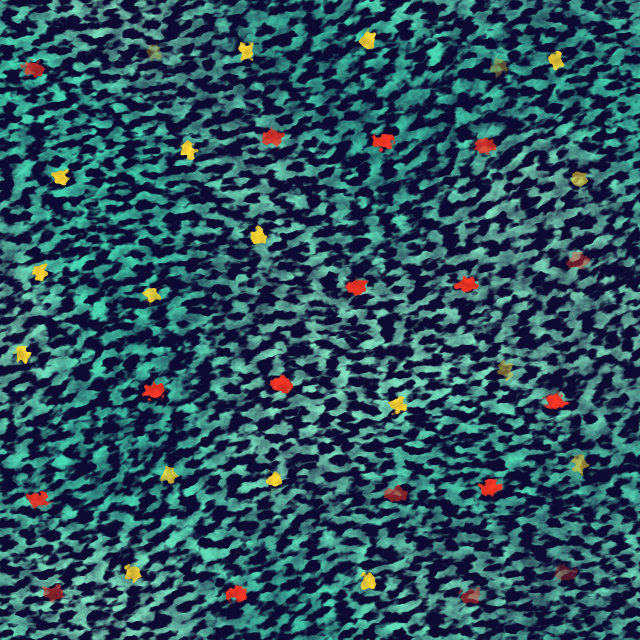
A three.js fragment shader for this texture:

```glsl
// Woven teal speckle on navy with scattered red and yellow flecks.
// Slanted, stretched cells and gradient noise form the grain; a jittered
// grid places the flecks. Every lattice wraps, so the square tiles.
varying vec2 vUv;

float hash(vec2 p) {
  return fract(sin(dot(p, vec2(127.1, 311.7))) * 43758.5453);
}

vec2 hash2(vec2 p) {
  return vec2(hash(p), hash(p + vec2(37.3, 11.9)));
}

// Lattice coordinates: count cells per side, rows climbing to the right
vec2 slanted(vec2 uv, vec2 count, float climb) {
  return vec2(count.x * uv.x, count.y * uv.y - climb * uv.x);
}

// Brings a slanted lattice cell back into the base tile
vec2 wrapCell(vec2 cell, vec2 count, float climb) {
  cell += floor((cell.x + 0.5) / count.x) * vec2(-count.x, climb);
  return vec2(cell.x, mod(cell.y, count.y));
}

float gradient(vec2 cell, vec2 offset, vec2 count, float climb) {
  float angle = 6.28318 * hash(wrapCell(cell, count, climb) + count);
  return dot(vec2(cos(angle), sin(angle)), offset);
}

// Wrapping gradient noise, about -0.7 to 0.7
float noise(vec2 uv, vec2 count, float climb) {
  vec2 q = slanted(uv, count, climb);
  vec2 i = floor(q), f = fract(q);
  vec2 u = f * f * f * (f * (f * 6.0 - 15.0) + 10.0);
  vec2 e = vec2(1.0, 0.0);
  float low = mix(gradient(i, f, count, climb),
                  gradient(i + e.xy, f - e.xy, count, climb), u.x);
  float high = mix(gradient(i + e.yx, f - e.yx, count, climb),
                   gradient(i + e.xx, f - e.xx, count, climb), u.x);
  return mix(low, high, u.y);
}

// Distance to the nearest jittered cell centre
float cellDistance(vec2 uv, vec2 count, float climb) {
  vec2 q = slanted(uv, count, climb);
  vec2 i = floor(q), f = fract(q);
  float nearest = 2.0;
  for (int y = -1; y <= 1; y++) {
    for (int x = -1; x <= 1; x++) {
      vec2 o = vec2(float(x), float(y));
      vec2 centre = o + 0.1 + 0.8 * hash2(wrapCell(i + o, count, climb));
      nearest = min(nearest, length(centre - f));
    }
  }
  return nearest;
}

// Ragged flecks: one per cell, some bright and some faded
vec3 addFlecks(vec3 color, vec2 uv) {
  vec2 q = uv * 6.0;
  vec2 cell = mod(floor(q), 6.0);
  vec2 centre = 0.2 + 0.6 * hash2(cell + 5.3);
  bool isRed = hash(cell + 21.7) < 0.42;
  vec2 radius = isRed ? vec2(0.017, 0.0125) : vec2(0.012, 0.0135);
  float ragged = 0.75 * noise(uv, vec2(105.0, 115.0), 0.0);
  float edge = length((fract(q) - centre) / 6.0 / radius) - 0.95 + ragged;
  float strength = mix(0.3, 1.0, smoothstep(0.05, 0.6, hash(cell + 63.1)));
  vec3 fleck = isRed ? vec3(0.92, 0.20, 0.14) : vec3(0.93, 0.80, 0.20);
  fleck *= 1.0 + 0.25 * noise(uv, vec2(80.0), 0.0);
  return mix(color, fleck, strength * (1.0 - smoothstep(-0.12, 0.12, edge)));
}

void main() {
  // Gentle bend of the rows and a fine wobble of the grain edges
  vec2 uv = vUv;
  uv.y += 0.014 * sin(6.28318 * (vUv.x + vUv.y));
  uv.x += 0.004 * noise(vUv, vec2(90.0, 130.0), 0.0);
  uv.y += 0.003 * noise(vUv, vec2(100.0, 120.0), 0.0);

  // Dark elongated cells in a broken teal web
  float grain = 0.75 * noise(uv, vec2(42.0, 76.0), 15.0);
  grain += 0.75 * (cellDistance(uv, vec2(32.0, 54.0), 11.0) - 0.43);
  grain += 0.30 * noise(uv, vec2(100.0, 165.0), 33.0);
  float web = smoothstep(-0.16, 0.18, grain);

  // Brightness differs from grain to grain and in broad clouds
  float cloud = noise(vUv, vec2(4.0), 0.0);
  float tone = 0.80 + 0.55 * noise(uv, vec2(36.0, 50.0), 10.0);
  tone += 0.25 * cloud + 0.20 * noise(uv, vec2(140.0, 180.0), 0.0);

  vec3 navy = vec3(0.05, 0.04, 0.195);
  float pale = smoothstep(-0.35, 0.35, noise(vUv, vec2(3.0), 0.0));
  vec3 teal = mix(vec3(0.25, 0.78, 0.66), vec3(0.46, 0.81, 0.70), pale);
  vec3 color = mix(navy, teal, web * clamp(tone, 0.3, 1.1));

  gl_FragColor = vec4(addFlecks(color, vUv), 1.0);
}
```
